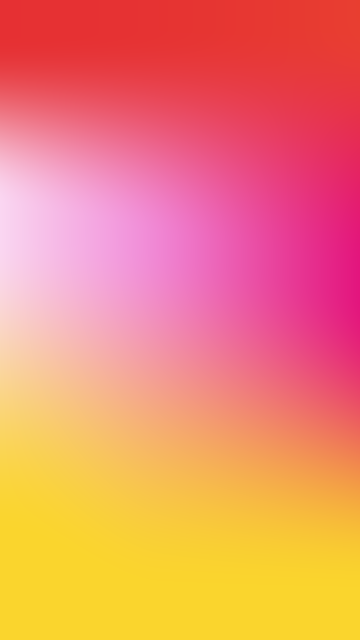
A Shadertoy shader for this background:

```glsl
// A soft mesh gradient: a red sky and a yellow floor meet over a belt that
// runs from pale pink at the left to magenta at the right. Two smooth vertical
// fades, whose limits shift with x, blend them; an orchid glow tints the belt.

// Colours
const vec3 RED       = vec3(0.900, 0.190, 0.200);
const vec3 VERMILION = vec3(0.910, 0.245, 0.190);
const vec3 PALE_PINK = vec3(0.980, 0.840, 0.940);
const vec3 MAGENTA   = vec3(0.890, 0.080, 0.490);
const vec3 YELLOW    = vec3(0.980, 0.835, 0.175);
const vec3 ORCHID    = vec3(0.000, 0.020, 0.085); // light added by the glow

// Fade limits, as depth below the top edge: (start, end)
const vec2 SKY_FADE_LEFT    = vec2(0.06, 0.32);
const vec2 SKY_FADE_RIGHT   = vec2(0.03, 0.43);
const vec2 FLOOR_FADE_LEFT  = vec2(0.37, 0.84);
const vec2 FLOOR_FADE_RIGHT = vec2(0.46, 0.93);
const float FLOOR_BEND = 0.45; // x by which the floor's end levels off

// Orchid glow, in (x, depth)
const vec2 GLOW_CENTRE = vec2(0.42, 0.38);
const vec2 GLOW_RADIUS = vec2(0.28, 0.20);

float softGlow(vec2 p, vec2 centre, vec2 radius) {
    vec2 d = (p - centre) / radius;
    return exp(-dot(d, d));
}

vec3 beltColour(vec2 p) {
    return mix(PALE_PINK, MAGENTA, p.x)
         + ORCHID * softGlow(p, GLOW_CENTRE, GLOW_RADIUS);
}

void mainImage(out vec4 fragColor, in vec2 fragCoord) {
    // x runs rightward, y is the depth below the top edge
    vec2 p = fragCoord / iResolution.xy;
    p.y = 1.0 - p.y;

    // Sky into belt
    vec2 skyFade = mix(SKY_FADE_LEFT, SKY_FADE_RIGHT, p.x);
    vec3 sky = mix(RED, VERMILION, p.x * p.x);
    vec3 colour = mix(sky, beltColour(p), smoothstep(skyFade.x, skyFade.y, p.y));

    // Belt into floor: its start dips at the right, its end at the left
    vec2 dip = vec2(p.x * p.x, smoothstep(0.0, FLOOR_BEND, p.x));
    vec2 floorFade = mix(FLOOR_FADE_LEFT, FLOOR_FADE_RIGHT, dip);
    colour = mix(colour, YELLOW, smoothstep(floorFade.x, floorFade.y, p.y));

    fragColor = vec4(colour, 1.0);
}
```
